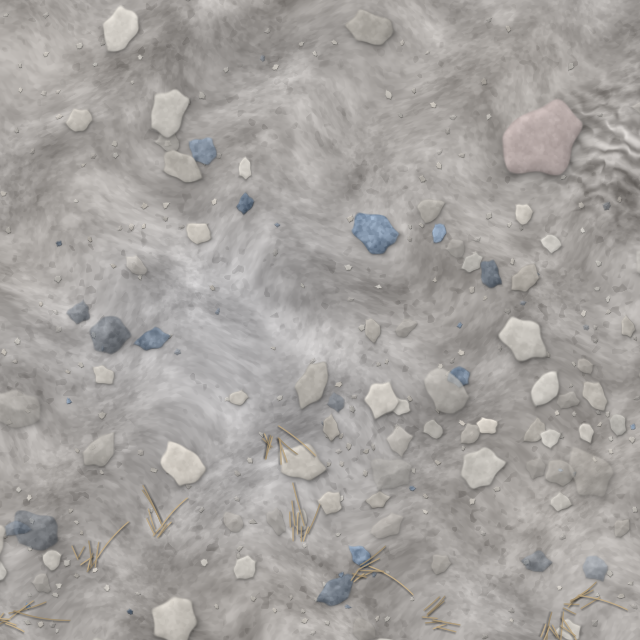
Write a WebGL 2 fragment shader that draws this texture.

```glsl
#version 300 es
precision highp float;
// Dusty trodden ground with half-buried angular stones, slate chips and straw.
// Soil is layered cellular noise; stones are rounded convex polygons scattered
// on jittered grids of three scales; straw is bundles of thin bent strands.
uniform vec2 u_resolution;
out vec4 fragColor;

#define SOIL_DARK vec3(0.605, 0.585, 0.565)
#define SOIL_PALE vec3(0.715, 0.705, 0.700)
#define STONE_TINT vec3(0.745, 0.730, 0.705)
#define SLATE_TINT vec3(0.400, 0.455, 0.520)
#define STRAW_TINT vec3(0.740, 0.650, 0.500)
#define SOIL_CONTRAST 0.30
#define SLATE_SHARE 0.12
#define SHADOW 0.42
#define EDGE 0.0022
#define STRAW_WIDTH 0.0011

const float TAU = 6.2831853;
const vec2 LIGHT = vec2(-0.45, 0.89);

vec2 hash2(vec2 p) {
  vec3 q = fract(p.xyx * vec3(0.1031, 0.1030, 0.0973));
  q += dot(q, q.yzx + 33.33);
  return fract((q.xx + q.yz) * q.zy);
}

mat2 rotation(float a) { return mat2(cos(a), sin(a), -sin(a), cos(a)); }

float bump(vec2 p, vec2 centre, float radius) {
  vec2 q = (p - centre) / radius;
  return exp(-dot(q, q));
}

// Cellular noise whose random cell values blend smoothly into each other
float cellular(vec2 p) {
  vec2 cell = floor(p);
  vec2 sum = vec2(0.0);
  for (int y = -1; y <= 1; y++)
    for (int x = -1; x <= 1; x++) {
      vec2 id = cell + vec2(x, y);
      vec2 h = hash2(id + 57.0);
      vec2 d = id + h - p;
      sum += exp(-6.0 * dot(d, d)) * vec2(fract(h.x * 37.0 + h.y * 11.0), 1.0);
    }
  return sum.x / sum.y;
}

float layers(vec2 p) {
  float total = 0.0, gain = 0.5;
  for (int i = 0; i < 5; i++) {
    total += gain * (cellular(p) - 0.5);
    p = rotation(0.6) * p * 2.1 + 13.7;
    gain *= 0.78;
  }
  return total;
}

// How crowded the stones are, from 0 to 1
float crowding(vec2 p) {
  float d = 0.24 + 0.16 * sin(p.x * 13.0 + 2.0 * sin(p.y * 7.0)) + 0.22 * (0.5 - p.y);
  d += 0.75 * bump(p, vec2(0.57, 0.33), 0.13) + 0.45 * bump(p, vec2(0.95, 0.42), 0.17);
  d += 0.25 * bump(p, vec2(0.12, 0.45), 0.15) - 0.5 * bump(p, vec2(0.36, 0.52), 0.14);
  return clamp(d, 0.0, 1.0);
}

void drawStone(inout vec3 col, vec2 p, vec2 centre, float size, vec2 seed, vec3 tint, float dust) {
  vec2 q = rotation(seed.x * TAU) * (p - centre) / size;
  if (dot(q, q) > 4.0) return;
  q.y *= 1.0 + 0.6 * seed.y;
  q += 0.035 * sin(q.yx * 7.0 + seed * 20.0);
  float sum = 0.0;
  vec2 normal = vec2(0.0);
  for (int k = 0; k < 6; k++) {
    vec2 h = hash2(seed * 91.0 + float(k) * 7.1);
    float a = TAU * (float(k) + 0.75 * h.x) / 6.0;
    vec2 n = vec2(cos(a), sin(a));
    float w = exp(20.0 * (dot(q, n) - mix(0.68, 1.02, h.y)));
    sum += w;
    normal += n * w;
  }
  float d = log(sum) / 20.0;
  float lit = dot(normal / sum * rotation(seed.x * TAU), LIGHT);
  // Contact shadow, then the face with bevelled sides and mottling
  col *= 1.0 - SHADOW * (1.0 - 0.6 * dust) * exp(-max(d, 0.0) * 8.0) * (0.45 - 0.55 * lit);
  float mottle = cellular(p * 75.0 + seed * 40.0) - 0.5 + 0.6 * (cellular(p * 210.0) - 0.5);
  float bevel = smoothstep(-0.38, 0.0, d);
  vec3 face = tint * (1.0 + 0.07 * dot(q, seed - 0.5) + 0.13 * bevel * lit);
  face *= 1.0 - 0.10 * smoothstep(-0.1, 0.02, d);
  face += mottle * mix(0.22, 0.07, smoothstep(0.45, 0.65, tint.r));
  face = mix(face, col, dust);
  float soft = EDGE / size;
  col = mix(col, face, 1.0 - smoothstep(-soft, soft, d));
}

void scatterStones(inout vec3 col, vec2 p, float grid, float base, float share, float fill) {
  vec2 cell = floor(p * grid);
  for (int y = -1; y <= 1; y++)
    for (int x = -1; x <= 1; x++) {
      vec2 id = cell + vec2(x, y);
      vec2 h = hash2(id + grid * 3.7), g = hash2(id + grid * 9.1 + 71.0);
      vec2 centre = (id + 0.5 + 0.6 * (h - 0.5)) / grid;
      if (g.x > base + share * crowding(centre)) continue;
      vec2 k = hash2(id + grid * 5.3 + 23.0);
      vec3 tint = STONE_TINT * mix(0.88, 1.09, k.x) + vec3(0.012, 0.0, -0.012) * (k.y - 0.4);
      if (k.y < SLATE_SHARE) tint = SLATE_TINT * mix(0.75, 1.3, k.x);
      float dust = 0.65 * smoothstep(0.45, 1.0, fract(k.y * 17.0));
      drawStone(col, p, centre, fill * mix(0.75, 1.2, g.y) / grid, h, tint, dust);
    }
}

void drawStraw(inout vec3 col, vec2 p) {
  for (int c = 0; c < 9; c++) {
    vec2 h = hash2(vec2(c, 4.0) + 19.0);
    vec2 root = vec2((float(c) + h.x) / 9.0, 0.03 + 0.42 * h.y * h.y);
    if (distance(p, root) > 0.16) continue;
    for (int s = 0; s < 8; s++) {
      vec2 g = hash2(vec2(s, c) * 3.0 + 5.0), k = hash2(vec2(c, s) + 83.0);
      vec2 q = rotation(-h.x * TAU - 1.5 * (g.x - 0.5)) * (p - root - 0.03 * (k - 0.5));
      float v = q.y + (g.y - 0.5) * 7.0 * q.x * q.x;
      float span = mix(0.025, 0.095, k.x * k.y);
      float along = smoothstep(0.0, 0.004, q.x) * (1.0 - smoothstep(span - 0.004, span, q.x));
      col *= 1.0 - 0.22 * along * (1.0 - smoothstep(0.0, 0.004, abs(v + 0.002)));
      float strand = 1.0 - smoothstep(STRAW_WIDTH - 0.0009, STRAW_WIDTH + 0.0009, abs(v));
      col = mix(col, STRAW_TINT * mix(0.82, 1.1, g.y), 0.8 * along * strand);
    }
  }
}

void main() {
  vec2 p = gl_FragCoord.xy / min(u_resolution.x, u_resolution.y);
  // Soil: broad stains, a chalky patch, crumbs and dark specks
  vec2 warped = p + 0.02 * sin(p.yx * vec2(17.0, 23.0) + 2.0 * sin(p * 11.0));
  float stain = 0.10 * sin(warped.x * 9.0 + 3.0 * sin(warped.y * 6.0)) + 0.08 * sin(warped.y * 19.0 - warped.x * 7.0);
  float chalk = bump(p, vec2(0.36, 0.43), 0.23);
  vec3 col = mix(SOIL_DARK, SOIL_PALE, 0.40 + stain + 0.42 * chalk);
  col += SOIL_CONTRAST * layers(warped * vec2(8.0, 11.0));
  col += vec3(-0.008, 0.0, 0.014) * chalk;
  col -= 0.09 * smoothstep(0.76, 0.95, cellular(p * 105.0)) * cellular(p * 14.0 + 5.0);
  // Matted dry roots in one corner
  float mat = bump(p, vec2(0.97, 0.77), 0.10);
  float fibre = sin(110.0 * p.x + 190.0 * p.y + 9.0 * cellular(p * 16.0) + 5.0 * cellular(p * 55.0));
  col += mat * (0.13 * fibre - 0.07);
  // Pebbles first, then larger stones, then straw on top
  scatterStones(col, p, 52.0, 0.05, 0.16, 0.26);
  scatterStones(col, p, 20.0, 0.0, 0.55, 0.42);
  scatterStones(col, p, 9.0, 0.07, 0.65, 0.33);
  drawStone(col, p, vec2(0.845, 0.785), 0.066, vec2(0.31, 0.12), vec3(0.705, 0.655, 0.645), 0.0);
  drawStraw(col, p);
  fragColor = vec4(clamp(col, 0.0, 1.0), 1.0);
}
```
